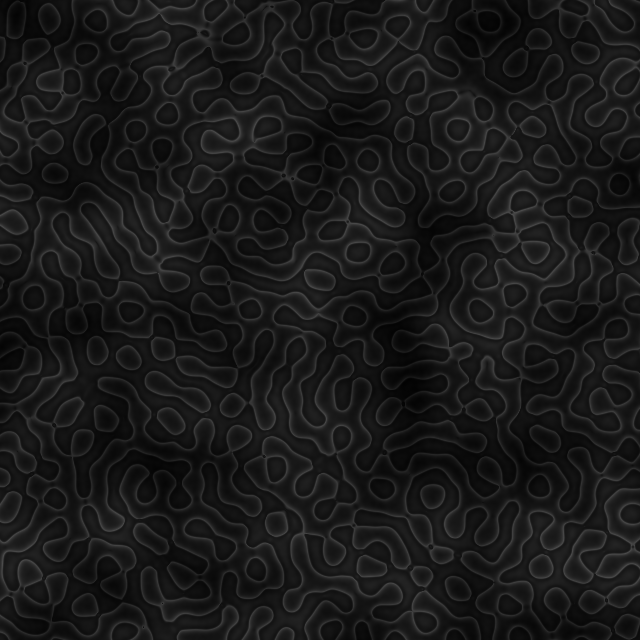
A Shadertoy shader for this pattern:

```glsl
// Dark labyrinth of rounded worm shapes with thin, softly glowing rims.
// Plane waves of one wavelength and random direction form the maze; the phase
// of their sum gives the distance to each rim. Gradient noise dims the ground.

const float TAU = 6.2831853;

vec2 hash2(vec2 p) {
    vec3 q = fract(p.xyx * vec3(0.1031, 0.1030, 0.0973));
    q += dot(q, q.yzx + 33.33);
    return fract((q.xx + q.yz) * q.zy);
}

float cornerRamp(vec2 cell, vec2 offset) {
    float angle = TAU * hash2(cell).x;
    return dot(vec2(cos(angle), sin(angle)), offset);
}

// Gradient noise, roughly -0.6 to 0.6
float gradientNoise(vec2 p) {
    vec2 i = floor(p), f = p - i;
    vec2 w = f * f * f * (f * (f * 6.0 - 15.0) + 10.0);
    vec2 e = vec2(1.0, 0.0);
    float low = mix(cornerRamp(i, f), cornerRamp(i + e, f - e), w.x);
    float high = mix(cornerRamp(i + e.yx, f - e.yx), cornerRamp(i + 1.0, f - 1.0), w.x);
    return mix(low, high, w.y);
}

// Phase across the worms: 0 on a rim, positive inside, negative in the gaps
float mazePhase(vec2 p) {
    const int WAVES = 36;
    float height = 0.0;
    vec2 slope = vec2(0.0);
    for (int i = 0; i < WAVES; i++) {
        vec2 h = hash2(vec2(float(i) + 3.0, 17.0));
        float angle = 0.5 * TAU * (float(i) + h.x) / float(WAVES);
        vec2 dir = vec2(cos(angle), sin(angle));
        float stretch = 0.92 + 0.16 * hash2(vec2(41.0, float(i) + 5.0)).x;
        float phase = TAU * (21.0 * stretch * dot(dir, p) + h.y);
        height += cos(phase);
        slope -= dir * stretch * sin(phase);
    }
    float scale = sqrt(2.0 / float(WAVES));
    height *= scale;
    slope *= scale;

    // Join or part the narrow necks, where the slope is low
    float steepness = dot(slope, slope);
    float joining = clamp(6.0 * gradientNoise(p * 10.0 + 4.3), -1.0, 1.0);
    height += 0.5 * joining * exp(-2.0 * steepness);
    return atan(height, sqrt(steepness + 0.0004));
}

void mainImage(out vec4 fragColor, in vec2 fragCoord) {
    vec2 p = fragCoord / iResolution.y;
    float phase = mazePhase(p);

    // Rim: long glow inwards, short falloff outwards
    float glow = phase > 0.0 ? exp(-2.2 * phase) : exp(-25.0 * phase * phase);

    // Ground: the gaps lighten towards their middle
    float ground = 0.06 + 0.03 * smoothstep(0.4, 1.5, -phase);

    // Broad dark blotches and fine mottling
    float blotch = gradientNoise(p * 6.0 + 11.7) + 0.6 * gradientNoise(p * 13.0 + 2.1);
    float mottle = gradientNoise(p * 110.0) + 0.5 * gradientNoise(p * 47.0 + 8.4);
    ground *= clamp(1.0 + 1.1 * blotch, 0.1, 1.5);
    float grey = ground + 0.145 * glow * (1.0 + 0.6 * blotch) + 0.012 * mottle;

    fragColor = vec4(vec3(max(grey, 0.0)), 1.0);
}
```
